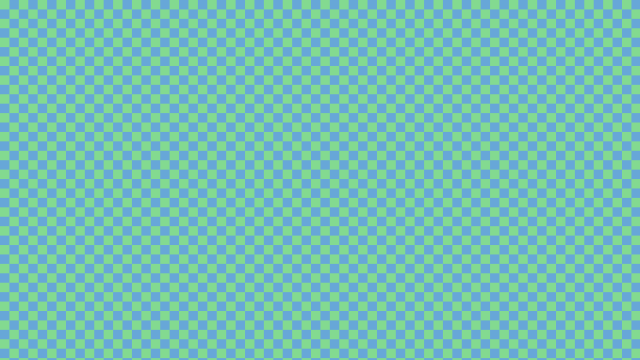
This pattern is drawn by a WebGL 1 fragment shader. Its source:

```glsl
precision highp float;
// Fine two-colour checkerboard of green and blue squares, laid from the top left corner.

uniform vec2 u_resolution;

const float ROWS = 38.2; // squares per canvas height
const vec3 GREEN = vec3(0.512, 0.853, 0.566);
const vec3 BLUE = vec3(0.404, 0.656, 0.849);

// Square wave of period 2: +1 on even cells, -1 on odd ones, with ramps of the given width.
vec2 softSquareWave(vec2 p, float rampWidth) {
    vec2 edgeDistance = abs(mod(p - 0.5, 2.0) - 1.0) - 0.5;
    return clamp(edgeDistance * 2.0 / rampWidth, -1.0, 1.0);
}

// Coverage of the even squares, from 0 to 1.
float checker(vec2 p, float rampWidth) {
    vec2 wave = softSquareWave(p, rampWidth);
    return 0.5 + 0.5 * wave.x * wave.y;
}

void main() {
    // Cell coordinates, counted rightwards and downwards
    float cellsPerPixel = ROWS / u_resolution.y;
    vec2 fromTopLeft = vec2(gl_FragCoord.x, u_resolution.y - gl_FragCoord.y);
    vec2 cell = fromTopLeft * cellsPerPixel;

    // Edges softened over one pixel
    float greenCover = checker(cell, cellsPerPixel);
    gl_FragColor = vec4(mix(BLUE, GREEN, greenCover), 1.0);
}
```
